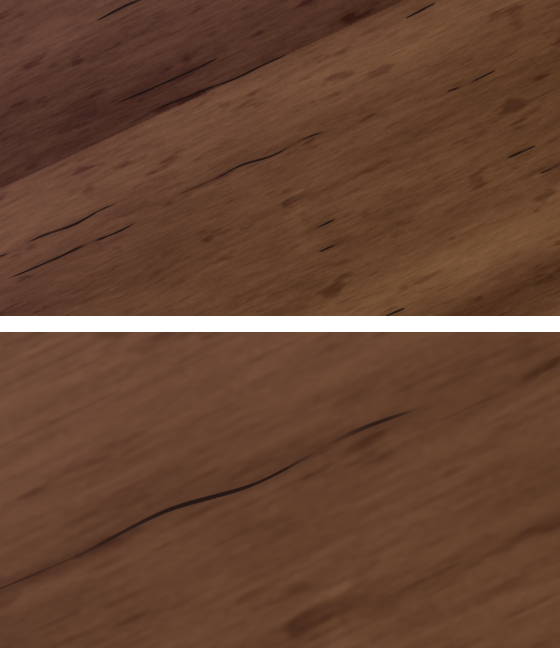
Top: the whole. Bottom: its middle third, enlarged.
Give the GLSL for this texture, as a WebGL 1 fragment shader.

```glsl
precision highp float;

uniform vec2 u_resolution;

float hash(vec2 p) {
  vec3 q = fract(vec3(p.xyx) * 0.1031);
  q += dot(q, q.yzx + 33.33);
  return fract((q.x + q.y) * q.z);
}

float noise(vec2 p) {
  vec2 i = floor(p), f = fract(p);
  f = f * f * (3.0 - 2.0 * f);
  return mix(mix(hash(i), hash(i + vec2(1.0, 0.0)), f.x),
             mix(hash(i + vec2(0.0, 1.0)), hash(i + 1.0), f.x), f.y);
}

float fbm(vec2 p) {
  float sum = 0.0, amp = 0.5;
  for (int i = 0; i < 4; i++) {
    sum += amp * noise(p);
    p = p * 2.03 + 17.3;
    amp *= 0.5;
  }
  return sum / 0.9375;
}

// x runs along the grain, y across it
vec2 toGrain(vec2 p) {
  return vec2(0.906 * p.x + 0.423 * p.y, 0.906 * p.y - 0.423 * p.x);
}

float band(float v, float center, float width) {
  float d = (v - center) / width;
  return exp(-d * d);
}

// Broad light and dark zones of the two boards
float boardTone(vec2 g, float upper) {
  float streaks = fbm(vec2(g.x * 1.3, g.y * 8.0) + 40.0) - 0.5;
  float clouds = fbm(g * vec2(2.2, 5.0) + 9.0) - 0.5;
  float top = 0.3 - 0.17 * band(g.y, 0.38, 0.09)
            + 0.27 * smoothstep(0.62, 0.74, g.y);
  float low = 0.56 + 0.16 * band(g.y, 0.24, 0.12)
            + 0.28 * band(g.y, -0.45, 0.07)
            - 0.30 * band(g.y, -0.63, 0.07)
            - 0.24 * band(g.y, -0.02, 0.09) * (1.0 - smoothstep(0.5, 1.3, g.x));
  return mix(low, top, upper) + 0.42 * streaks + 0.38 * clouds;
}

// Growth lines, fine fibres and short dark pores
float fibres(vec2 g) {
  float rings = sin(150.0 * g.y + 22.0 * fbm(g * vec2(2.0, 5.0)));
  float coarse = noise(g * vec2(9.0, 75.0)) - 0.5;
  float fine = noise(g * vec2(22.0, 170.0)) - 0.5;
  float grit = noise(g * vec2(110.0, 210.0)) - 0.5;
  float pores = smoothstep(0.68, 0.95, noise(g * vec2(16.0, 125.0) + 70.0));
  return 0.03 * rings + 0.13 * coarse + 0.17 * fine + 0.11 * grit - 0.14 * pores;
}

// Tapered, slightly wavering splits: x is the core, y the soft stain
vec2 cracks(vec2 g, float px) {
  vec2 result = vec2(0.0);
  for (int i = 0; i < 13; i++) {
    float n = float(i);
    vec2 center = vec2(1.78 * fract(n * 0.618 + 0.13), fract(n * 0.755 + 0.21));
    vec2 d = g - toGrain(center);
    float r = hash(vec2(n, 5.7));
    float reach = mix(0.05, 0.32, r * r);
    d.y += 0.014 * (noise(vec2(g.x * 9.0, n * 7.0)) - 0.5) + 0.05 * d.x * (r - 0.3);
    float taper = max(0.0, 1.0 - d.x * d.x / (reach * reach));
    float width = 0.0028 * taper * (0.25 + noise(vec2(g.x * 26.0, n * 3.0)));
    float core = 1.0 - smoothstep(width * 0.5, width + px, abs(d.y));
    float patchy = smoothstep(0.12, 0.5, noise(vec2(g.x * 14.0, n * 11.0)));
    result.x = max(result.x, core * smoothstep(0.0, 0.35, taper) * patchy);
    result.y = max(result.y, taper * exp(-abs(d.y) * 75.0));
  }
  return result;
}

// Pale curved mark where a branch once grew
float scar(vec2 p) {
  vec2 d = p - vec2(1.09, 0.31);
  float arc = abs(length(d * vec2(1.0, 0.8)) - 0.13 - 0.03 * noise(p * 14.0));
  float side = smoothstep(0.02, 0.10, -d.x) * (1.0 - smoothstep(0.06, 0.15, abs(d.y)));
  return side * exp(-arc * 45.0);
}

void main() {
  float px = 1.0 / u_resolution.y;
  vec2 p = gl_FragCoord.xy * px;
  vec2 g = toGrain(p);
  g.y += 0.012 * (noise(g * vec2(2.5, 3.0)) - 0.5);

  // Straight joint between the boards
  float joint = toGrain(p).y - 0.365;
  float upper = smoothstep(-0.003, 0.003, joint);

  float tone = boardTone(g, upper) + fibres(g + vec2(3.7 * upper, 0.0));
  float smudge = smoothstep(0.66, 0.82, fbm(g * vec2(7.0, 26.0) + 60.0));
  tone += 0.2 * scar(p) - 0.35 * smudge - 0.1 * exp(-abs(joint) * 300.0);

  vec2 split = cracks(g, px);
  tone -= 0.2 * split.y;

  vec3 color = mix(vec3(0.265, 0.15, 0.105), vec3(0.485, 0.335, 0.24), tone);
  // Cool rose at the upper left, warmer brown toward the right
  color += mix(vec3(0.0, 0.0, 0.025), vec3(0.0, 0.002, -0.016),
               smoothstep(-0.4, 0.8, p.x * 0.7 - p.y * 0.6));
  color = mix(color, vec3(0.11, 0.07, 0.065), 0.85 * split.x);
  gl_FragColor = vec4(clamp(color, 0.0, 1.0), 1.0);
}
```
